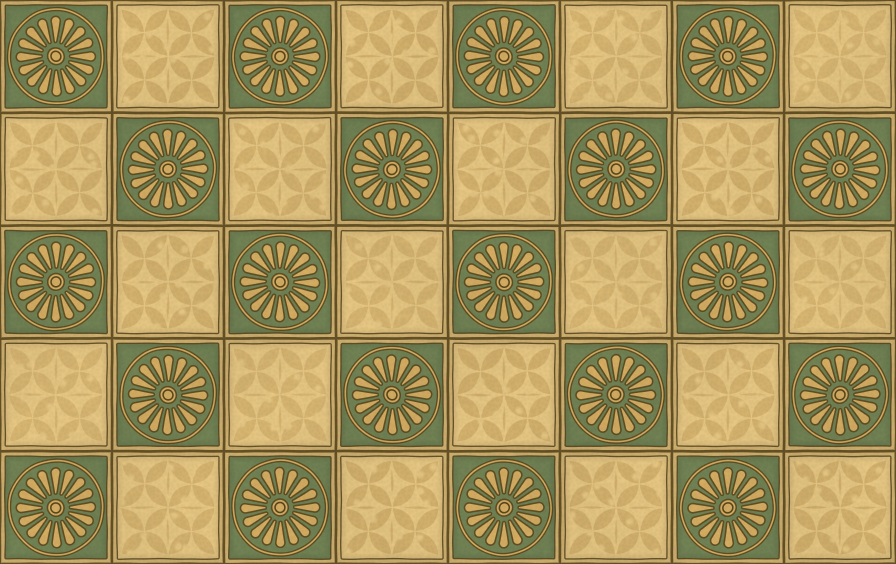
Give the GLSL for this pattern, as a Shadertoy shader.

```glsl
// Checkerboard of square tiles, eight across and five down: green tiles with a
// ringed sixteen-petal rosette alternate with cream tiles of faint crossed leaves.
// Shapes are folded distance functions; sines bend lines, cellular noise wears them.

const float PI = 3.14159265;
const vec2 GRID = vec2(8.0, 5.0);
const float PETALS = 16.0;

const vec3 CREAM = vec3(0.875, 0.755, 0.495);
const vec3 TAN   = vec3(0.80, 0.67, 0.41);
const vec3 GOLD  = vec3(0.81, 0.66, 0.375);
const vec3 GREEN = vec3(0.43, 0.495, 0.32);
const vec3 INK   = vec3(0.34, 0.27, 0.11);

vec2 hash2(vec2 p) {
    vec2 s = vec2(dot(p, vec2(127.1, 311.7)), dot(p, vec2(269.5, 183.3)));
    return fract(sin(s) * 43758.5);
}

// Distance to the nearest scattered point
float cellular(vec2 p) {
    vec2 cell = floor(p), f = fract(p);
    float nearest = 2.0;
    for (int y = -1; y <= 1; y++)
        for (int x = -1; x <= 1; x++) {
            vec2 o = vec2(x, y);
            nearest = min(nearest, length(o + hash2(cell + o) - f));
        }
    return nearest;
}

// Slow bending of drawn lines
vec2 wobble(vec2 p, float amount) {
    vec2 a = sin(p.yx * 9.0 + vec2(0.0, 2.1));
    vec2 b = sin(p.yx * 23.0 + p * 5.0 + vec2(1.3, 4.0));
    return amount * (a + 0.5 * b);
}

float fill(float d, float px) { return clamp(0.5 - d / px, 0.0, 1.0); }

float stroke(float d, float halfWidth, float px) { return fill(abs(d) - halfWidth, px); }

float box(vec2 p, float size, float corner) {
    vec2 q = abs(p) - size + corner;
    return length(max(q, 0.0)) + min(max(q.x, q.y), 0.0) - corner;
}

// Capsule along x, radius growing from r1 to r2 over the given length
float taperedCapsule(vec2 p, float r1, float r2, float len) {
    p.y = abs(p.y);
    float b = (r1 - r2) / len;
    float a = sqrt(1.0 - b * b);
    float k = dot(p, vec2(a, -b));
    if (k < 0.0) return length(p) - r1;
    if (k > a * len) return length(p - vec2(len, 0.0)) - r2;
    return dot(p, vec2(b, a)) - r1;
}

// Pointed leaf along x, centred at the origin
float leaf(vec2 p, float halfLen, float halfWidth) {
    float t = p.x / halfLen;
    return abs(p.y) - halfWidth * (1.0 - t * t);
}

// Fold the plane into one petal sector
vec2 foldAngle(vec2 p, float count) {
    float sector = 2.0 * PI / count;
    float a = mod(atan(p.y, p.x) + 0.5 * sector, sector) - 0.5 * sector;
    return length(p) * vec2(cos(a), sin(a));
}

vec3 inked(vec3 col, float d, vec3 paint, float lineWidth, float px) {
    col = mix(col, paint, fill(d, px));
    return mix(col, INK, 0.9 * stroke(d, lineWidth, px));
}

vec3 rosetteTile(vec3 col, vec2 p, float turn, float px) {
    float r = length(p);
    col = mix(col, GREEN, fill(box(p, 0.455, 0.008), px));
    col = inked(col, abs(r - 0.418) - 0.013, GOLD, 0.006, px);
    float c = cos(turn), s = sin(turn);
    vec2 q = foldAngle(mat2(c, s, -s, c) * p, PETALS);
    float petal = taperedCapsule(q - vec2(0.135, 0.0), 0.012, 0.041, 0.178);
    col = inked(col, petal, GOLD, 0.007, px);
    col = inked(col, r - 0.074, GOLD, 0.007, px);
    return mix(col, INK, stroke(r - 0.044, 0.007, px));
}

vec3 leafTile(vec3 col, vec2 p, float strength, float wear, float px) {
    col = mix(col, CREAM, fill(box(p, 0.455, 0.015), px));
    vec2 a = abs(p);
    vec2 q = abs(a - 0.21);
    vec2 diagonal = vec2(q.x + q.y, q.y - q.x) * 0.7071;
    float d = leaf(diagonal - vec2(0.147, 0.0), 0.14, 0.058);
    // Thin slivers along both axes
    vec2 along = vec2(max(a.x, a.y) - 0.22, min(a.x, a.y));
    d = min(d, leaf(along, 0.11, 0.011));
    return mix(col, TAN, strength * wear * fill(d, px * 1.3));
}

void mainImage(out vec4 fragColor, in vec2 fragCoord) {
    vec2 uv = fragCoord / iResolution.xy * GRID;
    float px = GRID.x / iResolution.x;
    vec2 tile = floor(uv);
    vec2 p = fract(uv) - 0.5;
    vec2 seed = hash2(tile + 3.0);
    vec2 drawn = p + wobble(p + seed * 7.0, 0.0022);

    // Border band, then the alternating panel
    vec3 col = mix(TAN, CREAM, 0.5);
    float wear = smoothstep(0.04, 0.2, cellular(uv * 4.0 + seed));
    if (mod(tile.x + tile.y, 2.0) < 0.5)
        col = rosetteTile(col, drawn, (seed.x - 0.5) * 0.04, px);
    else
        col = leafTile(col, drawn, 0.75 + 0.25 * seed.y, wear, px);

    // Panel outline and joints between tiles
    float panel = box(drawn, 0.455, 0.012);
    col = mix(col, INK, 0.85 * stroke(panel, 0.006, px));
    col *= 1.0 - 0.07 * smoothstep(-0.07, 0.0, panel);
    vec2 bent = abs(p + wobble(uv, 0.0015));
    float joint = 0.5 - max(bent.x, bent.y);
    col = mix(col, INK, 0.9 * fill(joint - 0.012, px));

    // Soft mottling and fine grain
    float mottle = cellular(uv * 9.0) - 0.45 + 0.5 * sin(uv.x * 3.1 + 2.0 * sin(uv.y * 2.3));
    float grain = cellular(uv * 30.0) - 0.45;
    col *= 1.0 + 0.022 * mottle + 0.05 * grain;
    fragColor = vec4(col, 1.0);
}
```
